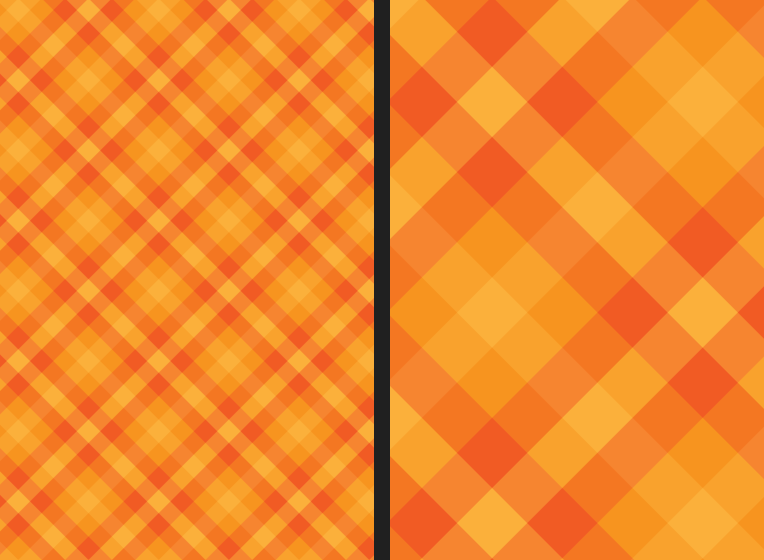
Left: the whole. Right: its middle third, enlarged.
Write a WebGL 1 fragment shader that draws this pattern.

```glsl
precision highp float;

uniform vec2 u_resolution;

// Lengths are fractions of the canvas height
const float PERIOD = 0.2507;
const vec2 CROSSING = vec2(0.2834, 0.606);
const float BANDS_PER_PERIOD = 6.0;

const vec3 GOLD = vec3(0.984, 0.690, 0.231);
const vec3 AMBER = vec3(0.969, 0.580, 0.122);
const vec3 VERMILION = vec3(0.947, 0.355, 0.143);

// Distance, in bands, from the nearest narrow gold band: 0 to 3
float bandDistance(float coord, float period, float bands) {
  return abs(fract(coord / period + 0.5) - 0.5) * bands;
}

float softStep(float edge, float value, float blur) {
  return smoothstep(edge - blur, edge + blur, value);
}

// Mirrored thread order: gold, vermilion, amber, gold
vec3 threadColor(float d, float blur) {
  vec3 color = mix(GOLD, VERMILION, softStep(0.5, d, blur));
  color = mix(color, AMBER, softStep(1.5, d, blur));
  return mix(color, GOLD, softStep(2.5, d, blur));
}

// Equal blend of the two crossing threads
vec3 plaid(vec2 diagonal, float period, float bands, float blur) {
  vec3 warp = threadColor(bandDistance(diagonal.x, period, bands), blur);
  vec3 weft = threadColor(bandDistance(diagonal.y, period, bands), blur);
  return mix(warp, weft, 0.5);
}

void main() {
  vec2 p = gl_FragCoord.xy / u_resolution.y - CROSSING;

  // Diagonal axes turn the square weave into diamonds
  vec2 diagonal = vec2(p.x + p.y, p.x - p.y);

  // Edge softness of about one pixel, measured in bands
  float blur = BANDS_PER_PERIOD / (PERIOD * u_resolution.y);

  gl_FragColor = vec4(plaid(diagonal, PERIOD, BANDS_PER_PERIOD, blur), 1.0);
}
```
